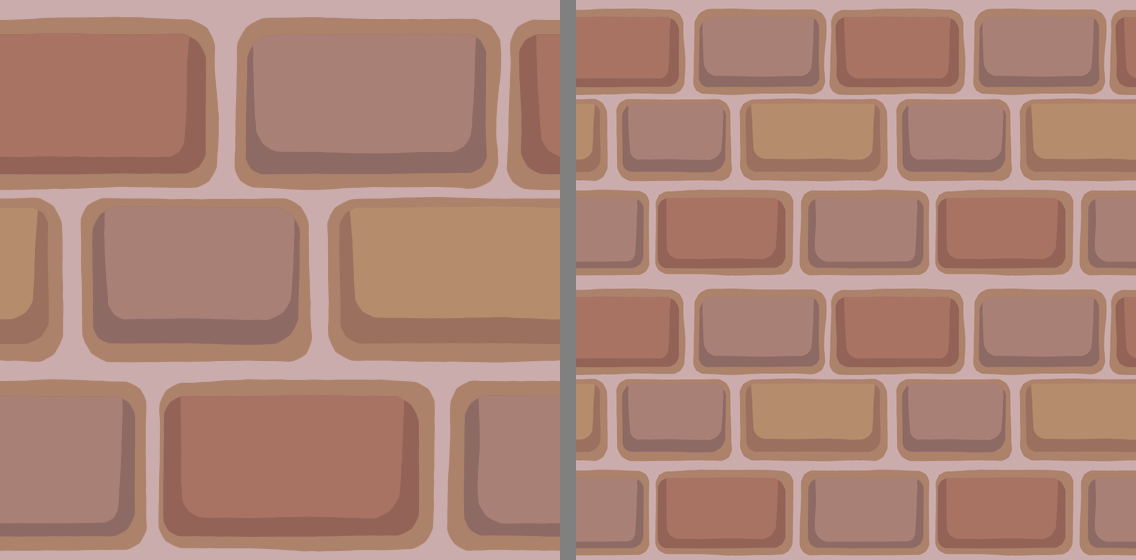
Left: one tile. Right: repeated 2 by 2.
Write a WebGL 1 fragment shader that draws this texture.

```glsl
precision highp float;
// Flat-shaded cobbled brick wall: three staggered rows of two hand-cut bricks.
// Each brick stacks three faceted boxes (rim, shaded side, lit face) whose
// edges are bent by wrapping noise, so the wall tiles in both directions.
uniform vec2 u_resolution;

const vec3 MORTAR = vec3(0.797, 0.675, 0.673);
const vec3 RIM = vec3(0.680, 0.510, 0.420);
const vec3 RED_FACE = vec3(0.660, 0.450, 0.385);
const vec3 RED_SIDE = vec3(0.580, 0.390, 0.342);
const vec3 MAUVE_FACE = vec3(0.660, 0.502, 0.463);
const vec3 MAUVE_SIDE = vec3(0.558, 0.415, 0.392);
const vec3 OCHRE_FACE = vec3(0.710, 0.550, 0.422);
const vec3 OCHRE_SIDE = vec3(0.607, 0.438, 0.368);

float hash(vec2 p, float seed) {
  vec3 q = fract(vec3(p, seed) * vec3(0.1031, 0.1130, 0.0973));
  q += dot(q, q.yzx + 33.33);
  return fract((q.x + q.y) * q.z);
}

// Value noise on a lattice that wraps after freq cells
float noise(vec2 p, float freq, float seed) {
  vec2 cell = floor(p * freq);
  vec2 f = fract(p * freq);
  f = f * f * (3.0 - 2.0 * f);
  vec2 a = mod(cell, freq);
  vec2 b = mod(cell + 1.0, freq);
  return mix(mix(hash(a, seed), hash(vec2(b.x, a.y), seed), f.x),
             mix(hash(vec2(a.x, b.y), seed), hash(b, seed), f.x), f.y);
}

vec2 wobble(vec2 p, float seed) {
  vec2 bend = vec2(noise(p, 9.0, seed), noise(p, 9.0, seed + 17.0)) - 0.5;
  vec2 ripple = vec2(noise(p, 72.0, seed), noise(p, 72.0, seed + 5.0)) - 0.5;
  return bend * vec2(0.010, 0.007) + ripple * 0.001;
}

// Distance to a box (left, bottom, right, top) with uneven faceted corners
float cutBox(vec2 p, vec4 box, vec2 radii, float seed) {
  vec2 d = p - 0.5 * (box.xy + box.zw);
  float radius = mix(radii.x, radii.y, hash(step(0.0, d) + 1.0, seed));
  vec2 q = abs(d) - 0.5 * (box.zw - box.xy) + radius;
  vec2 c = max(q, 0.0);
  float facets = max(max(c.x, c.y), max(dot(c, vec2(0.89, 0.46)), dot(c, vec2(0.46, 0.89))));
  float corner = mix(facets, length(c), 0.5);
  return corner + min(max(q.x, q.y), 0.0) - radius;
}

float cover(float dist, float pixel) {
  return smoothstep(0.7 * pixel, -0.7 * pixel, dist);
}

// Value belonging to the top, middle or bottom row
vec4 perRow(float row, vec4 top, vec4 middle, vec4 bottom) {
  return row < 0.5 ? top : (row < 1.5 ? middle : bottom);
}

// Half of a row value: first or second brick
vec2 pick(vec4 pair, float second) {
  return mix(pair.xy, pair.zw, second);
}

vec3 byKind(float kind, vec3 red, vec3 mauve, vec3 ochre) {
  return kind < 0.5 ? red : (kind < 1.5 ? mauve : ochre);
}

vec3 drawBrick(vec3 color, vec2 uv, float index, float pixel) {
  float row = floor(index / 2.0);
  float second = mod(index, 2.0);
  float seed = index * 7.0 + 3.0;

  // Layout: left and right ends, then bottom, top and the rim below and above
  vec2 ends = pick(perRow(row, vec4(0.419, 0.891, 0.909, 1.387),
                               vec4(0.145, 0.556, 0.584, 1.114),
                               vec4(0.283, 0.775, 0.800, 1.260)), second);
  vec4 rise = perRow(row, vec4(0.664, 0.967, 0.026, 0.028),
                          vec4(0.355, 0.645, 0.031, 0.014),
                          vec4(0.018, 0.320, 0.025, 0.027));
  vec2 rim = pick(perRow(row, vec4(0.021, 0.021, 0.020, 0.020),
                              vec4(0.021, 0.021, 0.022, 0.027),
                              vec4(0.010, 0.027, 0.030, 0.018)), second);
  vec2 bevel = pick(perRow(row, vec4(0.007, 0.020, 0.029, 0.027),
                                vec4(0.018, 0.007, 0.021, 0.021),
                                vec4(0.025, 0.027, 0.021, 0.022)), second);
  // Kind of stone and height of its lower bevel
  vec2 stone = pick(perRow(row, vec4(1.0, 0.038, 0.0, 0.028),
                                vec4(1.0, 0.046, 2.0, 0.045),
                                vec4(0.0, 0.034, 1.0, 0.023)), second);

  vec4 outer = vec4(ends.x, rise.x, ends.y, rise.y);
  vec4 side = outer + vec4(rim.x, rise.z, -rim.y, -rise.w);
  vec4 face = side + vec4(bevel.x, stone.y, -bevel.y, 0.06);

  // Nearest wrapped copy of the brick
  vec2 center = 0.5 * (outer.xy + outer.zw);
  vec2 p = center + fract(uv - center + 0.5) - 0.5;

  float rimDist = cutBox(p + wobble(p, seed), outer, vec2(0.040, 0.062), seed);
  float sideDist = cutBox(p + 0.6 * wobble(p, seed + 40.0), side, vec2(0.034, 0.056), seed + 1.0);

  // The lit face narrows toward its foot and is cut off by the side outline
  float depth = clamp((side.w - p.y) / (side.w - face.y), 0.0, 1.0);
  float middle = 0.5 * (face.x + face.z);
  vec2 tapered = vec2(middle + (p.x - middle) * (1.0 + 0.06 * depth * depth), p.y);
  float faceDist = cutBox(tapered + wobble(p, seed + 80.0), face, vec2(0.025, 0.050), seed + 2.0);
  faceDist = max(faceDist, sideDist);

  color = mix(color, RIM, cover(rimDist, pixel));
  color = mix(color, byKind(stone.x, RED_SIDE, MAUVE_SIDE, OCHRE_SIDE), cover(sideDist, pixel));
  return mix(color, byKind(stone.x, RED_FACE, MAUVE_FACE, OCHRE_FACE), cover(faceDist, pixel));
}

void main() {
  vec2 uv = gl_FragCoord.xy / u_resolution;
  float pixel = 1.0 / min(u_resolution.x, u_resolution.y);
  vec3 color = MORTAR;
  for (int i = 0; i < 6; i++) color = drawBrick(color, uv, float(i), pixel);
  gl_FragColor = vec4(color, 1.0);
}
```
